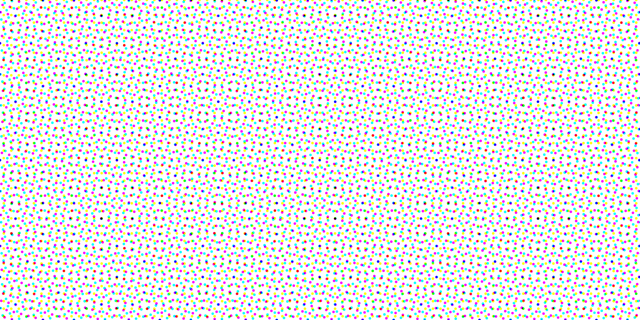
Write a Shadertoy shader that draws this pattern.

```glsl
// Three-ink halftone: rotated grids of small cyan, magenta and yellow dots overprinted on white.

const float CELLS_PER_HEIGHT = 42.5;
const float DOT_RADIUS = 0.165;    // in cells
const float EDGE_SOFTNESS = 0.1;   // half width of the dot edge, in cells

const vec3 PAPER   = vec3(1.0);
const vec3 CYAN    = vec3(0.0, 1.0, 1.0);
const vec3 MAGENTA = vec3(1.0, 0.0, 1.0);
const vec3 YELLOW  = vec3(1.0, 1.0, 0.0);

vec2 rotate(vec2 p, float degreesTurned) {
    float a = radians(degreesTurned);
    float c = cos(a), s = sin(a);
    return mat2(c, -s, s, c) * p;
}

// Ink coverage of a square dot grid turned by the screen angle
float dotScreen(vec2 p, float angle, float radius, float edge) {
    vec2 cell = fract(rotate(p, angle)) - 0.5;
    return 1.0 - smoothstep(radius - edge, radius + edge, length(cell));
}

// Subtractive overprint: each ink filters the light below it
vec3 overprint(vec3 base, vec3 ink, float coverage) {
    return base * mix(vec3(1.0), ink, coverage);
}

void mainImage(out vec4 fragColor, in vec2 fragCoord) {
    float cellsPerPixel = CELLS_PER_HEIGHT / iResolution.y;
    vec2 p = fragCoord * cellsPerPixel;
    float edge = max(EDGE_SOFTNESS, 0.5 * cellsPerPixel);

    // Screen angles set apart so the inks form drifting rosettes
    vec3 color = PAPER;
    color = overprint(color, CYAN,    dotScreen(p, 15.0, DOT_RADIUS, edge));
    color = overprint(color, MAGENTA, dotScreen(p, 75.0, DOT_RADIUS, edge));
    color = overprint(color, YELLOW,  dotScreen(p, 0.0,  DOT_RADIUS, edge));

    fragColor = vec4(color, 1.0);
}
```
